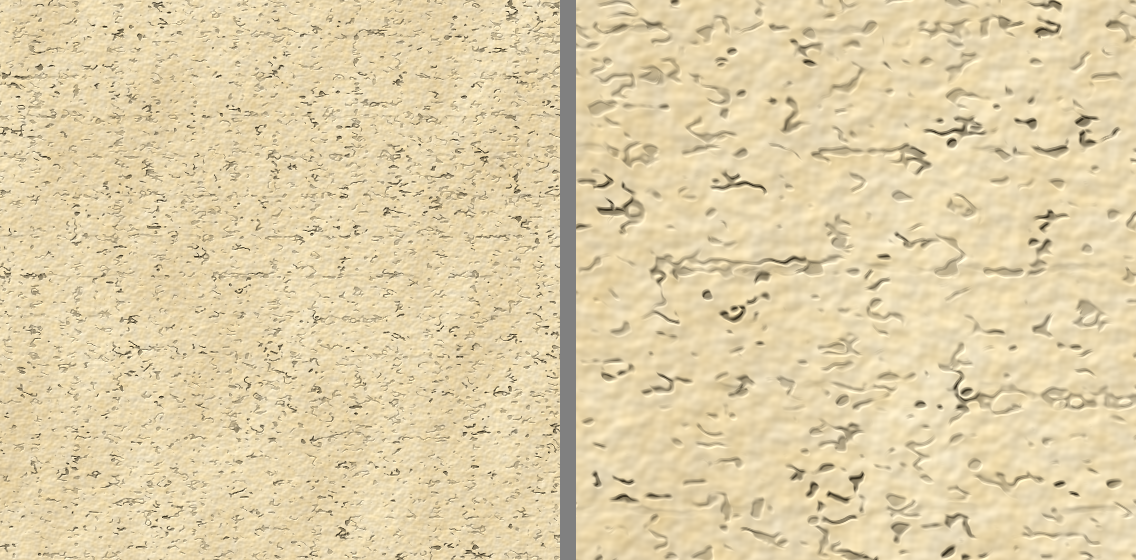
Left: the whole. Right: its middle third, enlarged.
A WebGL 2 fragment shader for this texture:

```glsl
#version 300 es
precision highp float;
// Cream plaster with a fine embossed grain, soft tan stains and small dark pits.
// Pits are short, rough pieces of noise contours, gathered along a faint square
// grid; grain and pits are lit from the upper left by differences of height.

uniform vec2 u_resolution;
out vec4 fragColor;

const vec3 CREAM = vec3(0.935, 0.873, 0.722);
const vec3 TAN = vec3(0.845, 0.755, 0.575);
const vec3 PIT = vec3(0.22, 0.19, 0.12);
const vec3 HUE_SHIFT = vec3(-0.02, 0.0, 0.045);   // warm to grey

const float GRID = 14.0;                     // seams across the canvas
const vec2 GRID_OFFSET = vec2(0.09, -0.09);
const vec2 SEAM_BAND = vec2(0.21, 0.13);     // worn width beside a seam, in cells
const float SEAM_WEAR = 0.24;
const float PATCH_WEAR = 0.22;
const float HAIRLINE = 0.4;

const vec2 LIGHT = vec2(-0.5, 0.866);
const float EMBOSS_STEP = 0.0012;
const float GRAIN_LIGHT = 0.145;
const float PIT_LIGHT = 0.11;

vec2 gradient(ivec2 cell) {
    uvec2 q = uvec2(cell + 4096);
    uint h = (q.x * 1597u) ^ (q.y * 51749u);
    h = (h ^ (h >> 15)) * 0x2c1b3c6du;
    h = (h ^ (h >> 12)) * 0x297a2d39u;
    h ^= h >> 15;
    float angle = float(h & 65535u) * 6.28319 / 65536.0;
    return vec2(cos(angle), sin(angle));
}

float gradientNoise(vec2 p) {
    vec2 f = fract(p);
    ivec2 i = ivec2(floor(p));
    vec2 u = f * f * f * (f * (f * 6.0 - 15.0) + 10.0);
    float a = dot(gradient(i), f);
    float b = dot(gradient(i + ivec2(1, 0)), f - vec2(1, 0));
    float c = dot(gradient(i + ivec2(0, 1)), f - vec2(0, 1));
    float d = dot(gradient(i + ivec2(1, 1)), f - vec2(1, 1));
    return mix(mix(a, b, u.x), mix(c, d, u.x), u.y);
}

// Height of the fine surface bumps
float grain(vec2 p) {
    return 0.8 * gradientNoise(p * vec2(42.0, 50.0) + 3.0)
         + 0.9 * gradientNoise(p * vec2(88.0, 105.0) + 17.0)
         + 0.5 * gradientNoise(p * vec2(170.0, 190.0) + 41.0);
}

// Distance to the nearest vertical and horizontal seam, in cells
vec2 seamDistance(vec2 p) {
    vec2 wobble = 0.09 * vec2(gradientNoise(p * 26.0), gradientNoise(p * 26.0 + 50.0));
    return abs(fract(p * GRID + GRID_OFFSET + wobble + 0.5) - 0.5);
}

// Depth of the pits, from 0 to 1
float pits(vec2 p) {
    vec2 seam = seamDistance(p);
    float seamFade = mix(0.35, 1.0, smoothstep(0.1, 0.6, p.y));
    vec2 band = 1.0 - smoothstep(vec2(0.0), SEAM_BAND, seam);
    float wear = SEAM_WEAR * max(0.8 * band.x, seamFade * band.y)
               + PATCH_WEAR * gradientNoise(p * vec2(7.0, 5.0) + 80.0);
    float rough = gradientNoise(p * vec2(130.0, 165.0) + 6.0);

    // Ragged cracks, cut into short pieces
    float contour = abs(gradientNoise(p * vec2(52.0, 92.0) + 30.0) + 0.3 * rough);
    float gate = gradientNoise(p * vec2(40.0, 62.0) + 9.0) + 0.25 * rough + wear;
    float crack = smoothstep(0.18, 0.34, gate) * (1.0 - smoothstep(0.04, 0.15, contour));

    // Flat holes
    float hollow = gradientNoise(p * vec2(62.0, 112.0) + 70.0) + 0.3 * rough + 0.6 * wear;
    float hole = smoothstep(0.39, 0.53, hollow);

    // Broken hairline along the horizontal seams
    float hairline = (1.0 - smoothstep(0.01, 0.04, abs(seam.y - 0.03 * rough)))
                   * HAIRLINE * seamFade
                   * smoothstep(0.05, 0.3, gradientNoise(p * vec2(27.0, 13.0) + 60.0));

    return max(max(crack, hole), hairline);
}

// Share of cream against tan: leaning vertical streaks with softer mottling
float creamShare(vec2 p) {
    vec2 leaning = vec2(p.x - 0.3 * p.y, p.y);
    float n = gradientNoise(leaning * vec2(9.0, 3.5) + 12.0)
            + 0.5 * gradientNoise(leaning * vec2(20.0, 9.0) + 25.0)
            + 0.4 * gradientNoise(p * 52.0 + 90.0);
    return clamp(0.74 + 0.5 * n, 0.0, 1.1);
}

void main() {
    vec2 p = gl_FragCoord.xy / u_resolution.y;
    vec2 toLight = LIGHT * EMBOSS_STEP;

    // Plaster colour
    vec3 color = mix(TAN, CREAM, creamShare(p));
    float hue = 0.6 * gradientNoise(p * 30.0 + 33.0) + gradientNoise(p * 85.0 + 55.0);
    color += HUE_SHIFT * hue;

    // Embossed grain
    color += GRAIN_LIGHT * (grain(p - toLight) - grain(p + toLight));

    // Pits: shaded upper wall, lit lower rim
    float rim = pits(p + toLight) - pits(p - toLight);
    float depth = mix(0.45, 1.1, smoothstep(-0.1, 0.4, gradientNoise(p * vec2(19.0, 28.0) + 44.0)));
    float shadow = depth * (0.5 * pits(p) + 0.5 * max(-rim, 0.0));
    color = mix(color, PIT, clamp(shadow, 0.0, 1.0));
    color += PIT_LIGHT * max(rim, 0.0);

    fragColor = vec4(clamp(color, 0.0, 1.0), 1.0);
}
```
